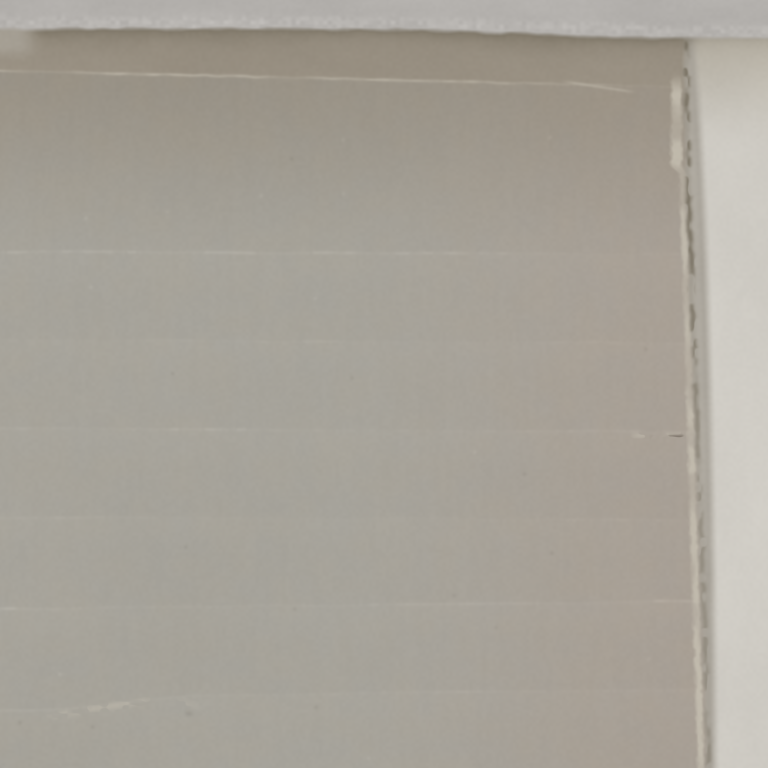
Write a Shadertoy shader that draws this texture.

```glsl
#define PANEL vec3(0.650, 0.637, 0.602)
#define PANEL_WARM vec3(0.657, 0.623, 0.582)
#define SHADE vec3(0.570, 0.535, 0.480)
#define LEDGE vec3(0.702, 0.690, 0.675)
#define POST vec3(0.810, 0.797, 0.768)
#define CHIP vec3(0.770, 0.745, 0.690)
#define GROOVE vec3(0.455, 0.425, 0.365)
#define SEAM_TOP 0.671
#define SEAM_STEP 0.1152
#define SEAM_GAIN 0.020
#define GRAIN 0.009

float hash(vec2 p) {
    vec3 q = fract(vec3(p.xyx) * 0.1031);
    q += dot(q, q.yzx + 33.33);
    return fract((q.x + q.y) * q.z);
}

float noise(vec2 p) {
    vec2 i = floor(p), f = fract(p);
    f = f * f * (3.0 - 2.0 * f);
    return mix(mix(hash(i), hash(i + vec2(1, 0)), f.x),
               mix(hash(i + vec2(0, 1)), hash(i + vec2(1, 1)), f.x), f.y);
}

float fbm(vec2 p) {
    float sum = 0.0, amp = 0.5;
    for (int i = 0; i < 4; i++) {
        sum += amp * noise(p);
        p = p * 2.03 + 17.1;
        amp *= 0.5;
    }
    return sum;
}

// Soft line of half width w around d = 0
float line(float d, float w) {
    return exp(-d * d / (w * w));
}

float span(float x, float a, float b, float soft) {
    return smoothstep(a - soft, a + soft, x) * (1.0 - smoothstep(b - soft, b + soft, x));
}

// Plank joints: faint, patchy paint ridges
vec3 addSeams(vec3 col, vec2 p) {
    for (int i = 0; i < 6; i++) {
        float k = float(i);
        float y = SEAM_TOP - SEAM_STEP * k;
        y += (k > 3.5 ? 0.012 : -0.004) * (p.x - 0.3);
        if (i == 5) y -= 0.016 * (1.0 - smoothstep(0.04, 0.28, p.x));
        y += 0.002 * (noise(vec2(p.x * 14.0, k * 9.0)) - 0.5);
        float strength = SEAM_GAIN * (mod(k, 2.0) < 0.5 ? 1.0 : 0.5);
        if (i > 3) strength = SEAM_GAIN * 1.3;
        float patchy = smoothstep(0.35, 0.75, noise(vec2(p.x * 8.0, k * 7.3 + 2.0)));
        float broken = smoothstep(0.45, 0.85, noise(vec2(p.x * 70.0, k * 5.1)));
        float ridge = 0.2 + 0.35 * patchy + 0.7 * broken * (0.3 + patchy);
        col += strength * ridge * line(p.y - y, 0.0025);
        // Each board is very slightly lighter below its joint
        col += 0.005 * smoothstep(-0.004, 0.004, y - p.y) * smoothstep(0.06, 0.0, y - p.y);
    }
    // Flaked paint on two joints
    float flakes = smoothstep(0.4, 0.7, noise(p * vec2(110.0, 190.0)));
    float right = span(p.x, 0.825, 0.895, 0.008) * line(p.y - 0.433, 0.004);
    float left = span(p.x, 0.07, 0.19, 0.02) * line(p.y - 0.070 - 0.16 * (p.x - 0.08), 0.005);
    float lump = line(length((p - vec2(0.242, 0.080)) * vec2(0.7, 1.0)), 0.010);
    col = mix(col, CHIP, 0.45 * flakes * max(right, max(0.9 * left, 0.6 * lump)));
    float pits = smoothstep(0.45, 0.7, noise(p * vec2(95.0, 150.0) + 31.0));
    col -= 0.15 * pits * span(p.x, 0.85, 0.893, 0.006) * line(p.y - 0.431, 0.003);
    return col - 0.04 * line(length(p - vec2(0.246, 0.072)), 0.005);
}

void mainImage(out vec4 fragColor, in vec2 fragCoord) {
    vec2 p = fragCoord / iResolution.xy;
    float down = 1.0 - p.y;
    float wobble = noise(p * vec2(60.0, 90.0)) - 0.5;
    float rough = noise(p * 170.0) - 0.5;

    // Broad panel, slightly warm on the right and shaded at the top
    vec3 col = mix(PANEL, PANEL_WARM, smoothstep(0.40, 0.95, p.x));
    col = mix(col, SHADE, 0.66 * smoothstep(0.65, 0.94, p.y + 0.03 * (fbm(p * 3.0) - 0.5)));
    col += 0.014 * (fbm(p * 4.0) - 0.47);
    col += 0.005 * (noise(p * vec2(130.0, 18.0)) - 0.5);
    col += 0.006 * vec3(1.0, 0.2, -1.0) * (noise(p * 38.0) - 0.5);
    col = addSeams(col, p);

    // Sparse specks
    vec2 cell = floor(p * 30.0);
    vec2 spot = 0.2 + 0.6 * vec2(hash(cell), hash(cell + 41.0));
    float pick = hash(cell + 83.0);
    float speck = line(length(fract(p * 30.0) - spot), 0.09) * step(0.965, pick);
    col += speck * (pick > 0.985 ? 0.02 : -0.025);

    // Strip under the ledge, closed by a patchy pale crack
    float crackY = 0.908 - 0.024 * p.x + 0.0015 * wobble;
    vec3 strip = SHADE + 0.025 + 0.03 * (fbm(p * vec2(12.0, 35.0)) - 0.47);
    col = mix(col, strip, 0.8 * smoothstep(-0.004, 0.004, p.y - crackY));
    float crackGain = smoothstep(0.2, 0.75, noise(vec2(p.x * 16.0, 4.0)));
    crackGain *= 0.35 + 0.65 * noise(vec2(p.x * 70.0, 9.0));
    float crackEnd = 1.0 - 0.6 * smoothstep(0.50, 0.80, p.x);
    col = mix(col, CHIP, (0.14 + 0.45 * crackGain) * crackEnd * line(p.y - crackY, 0.0024) * step(p.x, 0.875));
    float spurY = 0.893 - 0.15 * (p.x - 0.74);
    col = mix(col, CHIP, 0.35 * span(p.x, 0.74, 0.82, 0.012) * line(p.y - spurY, 0.0024));

    // Chipped paint edge beside the groove
    float grooveX = 0.890 + 0.030 * smoothstep(0.0, 1.0, down * 0.9) + 0.003 * wobble;
    float chipLeft = mix(0.874, 0.885, smoothstep(0.215, 0.228, down));
    chipLeft += 0.030 * max(down - 0.225, 0.0) + 0.003 * rough;
    float chipRight = chipLeft + mix(0.014, 0.009, smoothstep(0.21, 0.24, down));
    float chip = span(p.x, chipLeft, chipRight, 0.0035) * smoothstep(0.09, 0.125, down);
    float worn = 0.5 + 0.5 * smoothstep(0.2, 0.6, noise(vec2(p.x * 60.0, p.y * 35.0)));
    col = mix(col, CHIP, 0.85 * worn * chip);

    // Groove with crumbs of dirt, side face and bright post
    float postX = 0.904 + 0.030 * (1.0 - exp(-2.6 * max(down - 0.04, 0.0)));
    vec3 face = vec3(0.685, 0.665, 0.628) + 0.02 * (noise(vec2(3.0, p.y * 20.0)) - 0.5);
    col = mix(col, face, smoothstep(-0.004, 0.004, p.x - grooveX));
    float crumb = 0.25 + 0.75 * smoothstep(0.3, 0.7, noise(vec2(p.x * 120.0, p.y * 85.0)));
    float grooveFade = mix(0.80, 0.42, smoothstep(0.25, 0.70, down));
    col = mix(col, GROOVE, grooveFade * crumb * line(p.x - grooveX - 0.003, 0.0042));
    vec3 post = POST + 0.035 * (fbm(p * vec2(16.0, 10.0)) - 0.47);
    post -= vec3(0.09, 0.10, 0.12) * (1.0 - smoothstep(0.04, 0.20, down));
    col = mix(col, post, smoothstep(-0.007, 0.007, p.x - postX));
    col -= 0.022 * line(p.x - postX + 0.006, 0.005);

    // Top ledge with an uneven cast shadow and worn lower lip
    float ledgeY = 0.962 - 0.012 * smoothstep(0.45, 0.92, p.x) + 0.003 * wobble;
    float corner = 1.0 - smoothstep(0.02, 0.06, p.x);
    float under = ledgeY - p.y;
    float depth = 0.006 + 0.007 * noise(vec2(p.x * 14.0, 2.0));
    float shadow = exp(-max(under, 0.0) / depth) * mix(0.82, 0.30, smoothstep(0.88, 0.92, p.x));
    col = mix(col, GROOVE, shadow * (1.0 - 0.75 * corner));
    col = mix(col, vec3(0.67, 0.65, 0.61), 0.7 * corner * span(under, -0.01, 0.032, 0.012));
    vec3 ledge = LEDGE + 0.04 * (fbm(p * vec2(12.0, 35.0)) - 0.47);
    ledge += 0.035 * line(under + 0.009, 0.008) * (0.6 + 1.4 * rough);
    col = mix(col, ledge, smoothstep(-0.004, 0.004, -under));

    // Fine surface grain
    col += GRAIN * (noise(p * 230.0) - 0.5) + 0.5 * GRAIN * rough;
    fragColor = vec4(clamp(col, 0.0, 1.0), 1.0);
}
```
